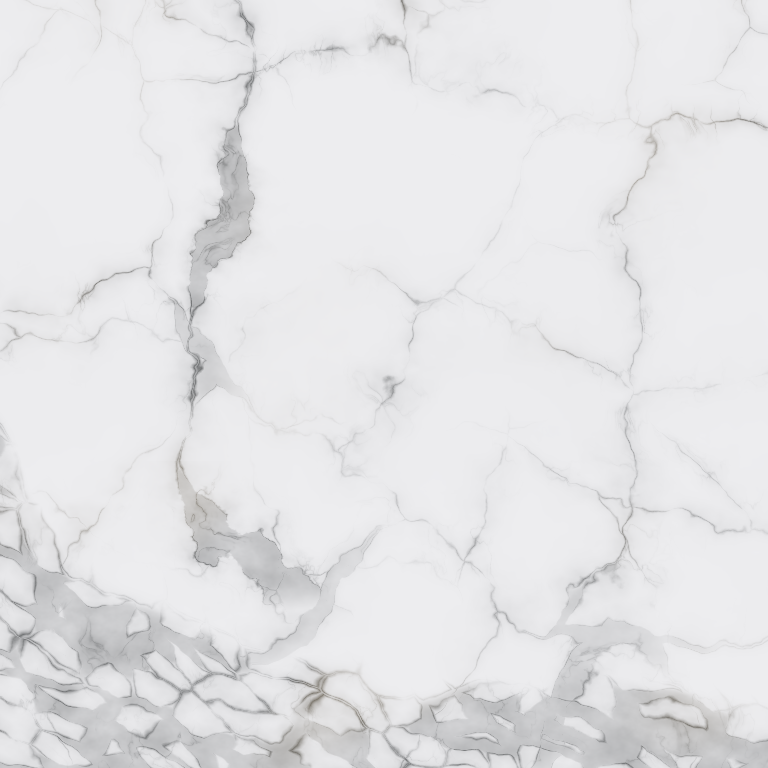
Write a WebGL 2 fragment shader that draws this texture.

```glsl
#version 300 es
precision highp float;
// White marble slab: jagged grey veins, a broad trunk vein and a brecciated lower band.

uniform vec2 u_resolution;
out vec4 outColor;

const vec3 STONE = vec3(0.928, 0.928, 0.936);
const vec3 VEIN = vec3(0.43, 0.437, 0.443);
const vec3 WARM_SHIFT = vec3(0.045, 0.010, -0.045);
const float WARP = 0.045;          // broad bending of all veins
const float JAG = 0.004;           // fine roughness of vein edges
const float SLAB_CELLS = 2.9;      // large blocks across the canvas
const float HAIR_CELLS = 4.2;      // faint hairline network
const float BODY_WIDTH = 0.021;    // half width of the widest veins
const float RIM = 0.0018;          // thickness of dark vein outlines
const float HALO = 0.015;          // reach of the soft stain beside veins
const vec2 PEBBLE_CELLS = vec2(13.0, 25.0);

vec2 hash2(vec2 p) {
    vec3 h = fract(p.xyx * vec3(0.1031, 0.1030, 0.0973));
    h += dot(h, h.yzx + 33.33);
    return fract((h.xx + h.yz) * h.zy);
}

float corner(vec2 cell, vec2 offset) {
    return dot(hash2(cell) * 2.0 - 1.0, offset);
}

float gradientNoise(vec2 p) {
    vec2 i = floor(p), f = p - i;
    vec2 u = f * f * f * (f * (f * 6.0 - 15.0) + 10.0);
    vec2 e = vec2(1.0, 0.0);
    float low = mix(corner(i, f), corner(i + e, f - e), u.x);
    float high = mix(corner(i + e.yx, f - e.yx), corner(i + 1.0, f - 1.0), u.x);
    return 1.6 * mix(low, high, u.y);
}

float fbm(vec2 p) {
    float sum = 0.0, amplitude = 1.0;
    for (int i = 0; i < 5; i++) {
        sum += amplitude * gradientNoise(p);
        p = mat2(1.6, 1.2, -1.2, 1.6) * p + 17.3;
        amplitude *= 0.5;
    }
    return sum;
}

// Distance to the nearest border between Voronoi cells.
float cellBorder(vec2 p) {
    vec2 base = floor(p), f = p - base, nearest = vec2(0.0);
    float best = 100.0, border = 100.0;
    for (int k = 0; k < 9; k++) {
        vec2 g = vec2(k % 3 - 1, k / 3 - 1);
        vec2 r = g + hash2(base + g) - f;
        if (dot(r, r) < best) { best = dot(r, r); nearest = r; }
    }
    for (int k = 0; k < 25; k++) {
        vec2 g = vec2(k % 5 - 2, k / 5 - 2);
        vec2 r = g + hash2(base + g) - f;
        vec2 gap = r - nearest;
        if (dot(gap, gap) > 0.0001)
            border = min(border, dot(0.5 * (r + nearest), normalize(gap)));
    }
    return border;
}

// Darkness of a vein: body, dark outline, soft stain and wandering strands.
float veinInk(float d, float width, float strength, float grain, float strand) {
    float pixel = 1.0 / u_resolution.y;
    float outside = max(d - width, 0.0);
    float body = 1.0 - smoothstep(width - pixel, width + 0.0015 + pixel, d);
    body *= smoothstep(0.001, 0.004, width) * (0.31 + 0.13 * grain);
    float rim = exp(-abs(d - width) / max(RIM, 0.8 * pixel)) * clamp(0.5 + 0.7 * grain, 0.1, 0.95);
    float stain = 0.13 * exp(-outside / HALO) * (1.0 + 0.8 * grain);
    float strands = 0.42 * strand * exp(-outside / 0.012);
    return strength * (max(max(body, rim), stain) + strands * (1.0 - rim));
}

void main() {
    vec2 p = gl_FragCoord.xy / u_resolution.y;
    vec2 bend = WARP * vec2(fbm(p * 5.0), fbm(p * 5.0 + 41.7));
    vec2 q = p + bend + JAG * vec2(fbm(p * 28.0 + 3.0), fbm(p * 28.0 + 57.0));
    float grain = fbm(p * vec2(18.0, 23.0) + 8.0);
    float strand = exp(-abs(fbm(q * vec2(17.0, 12.0) + 90.0)) / 0.045);
    strand *= smoothstep(-0.3, 0.5, gradientNoise(p * 16.0 + 44.0));

    // Borders of the large blocks, wider toward the bottom.
    float depth = 1.0 - smoothstep(0.15, 0.5, p.y);
    float swell = smoothstep(0.0, 0.7, gradientNoise(q * 4.0 + 5.3) + 0.45 * depth - 0.3);
    float presence = 0.2 + 0.75 * smoothstep(-0.3, 0.5, gradientNoise(p * 3.3 + 27.1));
    float slab = cellBorder(q * SLAB_CELLS + 3.4) / SLAB_CELLS;
    float ink = veinInk(slab, BODY_WIDTH * swell, max(presence, swell), grain, strand);

    // Faint hairlines slanting down to the right.
    mat2 slope = mat2(0.87, 0.5, -0.5, 0.87);
    float hair = cellBorder(slope * q * vec2(0.8, 1.2) * HAIR_CELLS + 11.0) / HAIR_CELLS;
    float hairPresence = 0.6 * smoothstep(-0.15, 0.5, gradientNoise(p * 4.5 + 61.0));
    ink = max(ink, veinInk(hair, 0.0, hairPresence, grain, strand));

    // Trunk vein: falls from the top edge, then bends to the right.
    float axis = 0.235 + 0.06 * smoothstep(0.4, 0.85, p.y) + 0.85 * max(0.4 - p.y, 0.0);
    float bulge = smoothstep(0.35, 1.0, 0.5 + 0.5 * cos(14.0 * (p.y - 0.72)));
    float trunk = abs(q.x - axis) * mix(0.76, 1.0, step(0.4, p.y));
    float trunkWidth = 0.001 + BODY_WIDTH * bulge * max(0.9 + 0.7 * grain, 0.1);
    ink = max(ink, veinInk(trunk, trunkWidth, smoothstep(0.19, 0.25, p.y), grain, strand));

    // Brecciated band: pebbles in grey matrix along the bottom and lower left.
    float bandTop = 0.085 + 0.35 * exp(-5.5 * p.x) + 0.05 * gradientNoise(p * 6.0 + 13.0);
    float band = 1.0 - smoothstep(-0.06, 0.04, p.y - bandTop);
    vec2 bed = slope * mix(p, q, 0.6);
    float pebble = cellBorder(bed * PEBBLE_CELLS) / PEBBLE_CELLS.y;
    float matrix = 0.0005 + 0.012 * smoothstep(-0.35, 0.5, gradientNoise(bed * vec2(5.0, 11.0) + 33.0));
    ink = max(ink, veinInk(pebble, matrix * band, smoothstep(0.0, 0.6, band), grain, 0.6 * strand));

    // Pale clouding and a warm cast in places.
    ink = clamp(ink + 0.014 * fbm(p * 3.0 + 19.0), 0.0, 1.0);
    float warmth = smoothstep(0.0, 0.6, gradientNoise(p * 4.0 + 71.0) + 0.4 * (p.y - 0.4));
    outColor = vec4(mix(STONE, VEIN, ink) + WARM_SHIFT * warmth * ink, 1.0);
}
```
